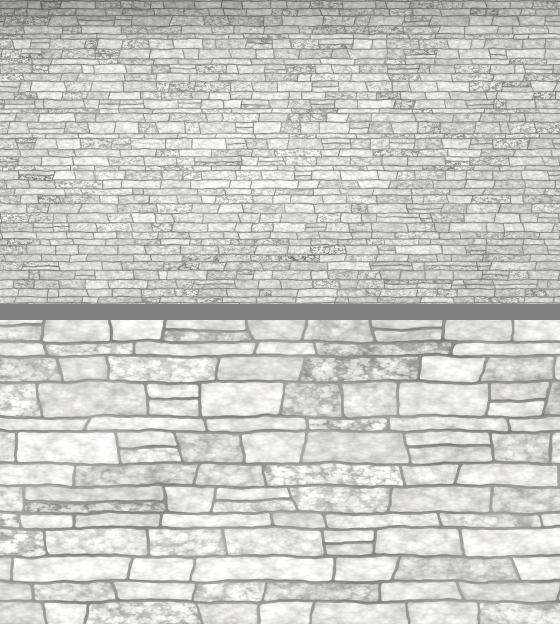
Top: the whole. Bottom: its middle third, enlarged.
Reproduce this texture procedurally as a WebGL 2 fragment shader.

```glsl
#version 300 es
precision highp float;
// Whitewashed wall of thin, uneven stone courses with soft light and a shaded top.

#define ROWS 37.0          // courses up the wall
#define COLS 19.5          // mean stones per course
#define ROW_JITTER 0.55    // unevenness of course heights
#define COL_JITTER 0.75    // unevenness of stone lengths
#define JOINT 0.0016       // half width of a joint, in canvas heights
#define WOBBLE 0.0021      // waviness of the joints
#define WEAR 0.27          // darkness of weathered stones
#define STONE 0.865
#define MORTAR 0.56
#define TINT vec3(1.0, 0.998, 0.993)

uniform vec2 u_resolution;
out vec4 outColor;

float hash(vec2 p) {
  vec3 q = fract(vec3(p.xyx) * 0.1031);
  q += dot(q, q.yzx + 33.33);
  return fract((q.x + q.y) * q.z);
}

// Layered, rotated sines in about -1..1
float ripple(vec2 p) {
  float sum = 0.0, amp = 0.5;
  for (int i = 0; i < 4; i++) {
    sum += amp * sin(p.x + 1.7 * sin(p.y * 0.9));
    p = mat2(1.6, 1.2, -1.2, 1.6) * p + 3.1;
    amp *= 0.6;
  }
  return sum;
}

// Cellular noise: distance to the nearest scattered point
float cells(vec2 p) {
  vec2 cell = floor(p), f = fract(p);
  float nearest = 2.0;
  for (int y = -1; y <= 1; y++)
    for (int x = -1; x <= 1; x++) {
      vec2 o = vec2(x, y), id = cell + o;
      vec2 d = o + vec2(hash(id), hash(id + 71.7)) - f;
      nearest = min(nearest, dot(d, d));
    }
  return sqrt(nearest);
}

// Rough stone surface, mean near 0.45
float grain(vec2 p) {
  return 0.45 * cells(p) + 0.33 * cells(p * 2.1 + 5.0) + 0.22 * cells(p * 4.3 + 9.0);
}

// Position of joint i; lean tilts it
float edge(float i, float seed, float jitter, float lean) {
  return i + jitter * (hash(vec2(i, seed)) - 0.5)
           + lean * (hash(vec2(i, seed + 57.0)) - 0.5);
}

// Uneven interval around x: (index, start, end)
vec3 span(float x, float seed, float jitter, float lean) {
  float i = floor(x);
  if (x < edge(i, seed, jitter, lean)) i -= 1.0;
  else if (x >= edge(i + 1.0, seed, jitter, lean)) i += 1.0;
  return vec3(i, edge(i, seed, jitter, lean), edge(i + 1.0, seed, jitter, lean));
}

void main() {
  vec2 uv = gl_FragCoord.xy / u_resolution;
  float aspect = u_resolution.x / u_resolution.y, px = 1.0 / u_resolution.y;
  vec2 p = vec2(uv.x * aspect, uv.y);
  vec2 w = p + WOBBLE * vec2(ripple(p * 60.0), ripple(p * 38.0 + 7.0));

  // Courses, then stones along each course
  float y = w.y * ROWS;
  vec3 row = span(y, 3.0, ROW_JITTER, 0.0);
  float cols = COLS * mix(0.82, 1.22, hash(vec2(row.x, 91.0)));
  float x = w.x / aspect * cols + 7.0 * hash(vec2(row.x, 17.0)) + 2.0;
  vec3 col = span(x, row.x * 1.7 + 111.0, COL_JITTER, 0.2 * (y - row.y - 0.5));
  vec2 id = vec2(col.x, row.x + 200.0);

  // Some tall stones are two thin ones
  if (row.z - row.y > 1.05 && hash(id + 31.0) > 0.8) {
    float middle = mix(row.y, row.z, 0.4 + 0.2 * hash(id + 13.0));
    if (y < middle) row.z = middle;
    else { row.y = middle; id += 401.0; }
  }

  // Distance to the joint, with rounded corners
  vec2 gap = vec2(min(x - col.y, col.z - x) * aspect / cols,
                  min(y - row.y, row.z - y) / ROWS);
  float corner = 0.004;
  vec2 inset = max(corner - gap, 0.0);
  float d = min(max(gap.x, gap.y), corner) - length(inset);
  d = all(greaterThan(gap, vec2(corner))) ? min(gap.x, gap.y) : corner - length(inset);

  // Stone tone, grain and weathering
  vec2 local = p + 3.7 * vec2(hash(id + 5.0), hash(id + 8.0));
  float rough = grain(local * vec2(38.0, 70.0));
  float patchy = 0.5 + 0.5 * ripple(p * 5.0 + 2.0);
  float worn = hash(id + 23.0);
  worn = worn * worn * mix(0.6, 1.35, patchy);
  float stain = smoothstep(0.3, 0.62, grain(local * vec2(60.0, 95.0) + 40.0));
  float tone = STONE + 0.1 * (hash(id) - 0.5) - 0.3 * (rough - 0.45);
  tone -= WEAR * worn * stain + 0.025 * ripple(local * 70.0);

  // Soft recess and joint, darker under each stone
  tone -= 0.09 * exp(-max(d, 0.0) / 0.0035);
  float under = 1.0 - smoothstep(0.0, 0.2, y - row.y);
  float mortar = MORTAR + 0.07 * ripple(p * 22.0) - 0.04 * under;
  tone = mix(mortar, tone, smoothstep(JOINT - 0.75 * px, JOINT + 0.75 * px, d));

  // Central glow and shaded top, deepest at the left
  vec2 offset = (uv - vec2(0.4, 0.47)) * vec2(1.7, 2.0);
  tone *= 0.965 + 0.12 * exp(-1.6 * dot(offset, offset));
  tone *= 1.0 - mix(0.27, 0.1, uv.x) * smoothstep(0.84, 0.99, uv.y);
  outColor = vec4(clamp(tone * TINT, 0.0, 1.0), 1.0);
}
```
